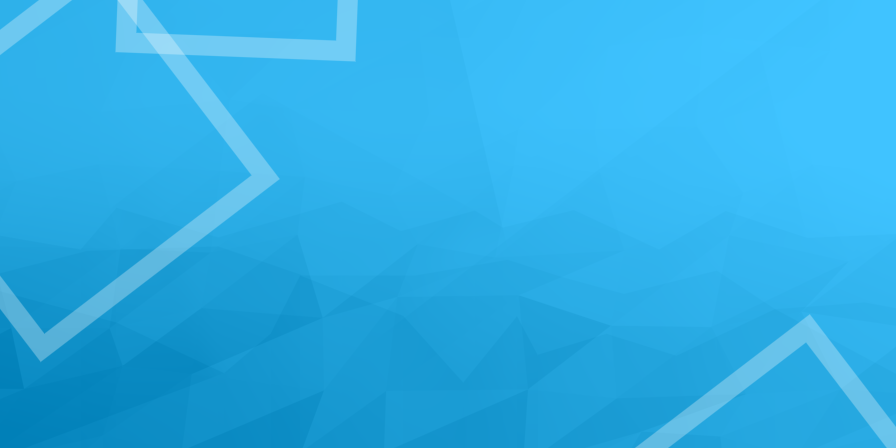
Reproduce this background procedurally as a Shadertoy shader.

```glsl
// Low-poly blue backdrop: a jittered triangle mesh shaded by a diagonal gradient,
// darkened under three jagged ridges and along broad creases,
// with translucent square outlines laid on top. Units: canvas height = 1.

const vec3 DEEP = vec3(0.00, 0.50, 0.72);
const vec3 MID = vec3(0.14, 0.65, 0.87);
const vec3 LIGHT = vec3(0.25, 0.765, 1.00);
const vec2 CELL = vec2(0.23, 0.15);     // mesh spacing
const float JITTER = 0.55;              // vertex scatter, in cells
const float FACET_LOW = 0.13;           // facet contrast near the bottom
const float FACET_HIGH = 0.018;         // facet contrast near the top
const float FRAME_WIDTH = 0.045;
const float FRAME_ALPHA = 0.30;
const float FRAME_TILT = 0.653;         // radians

// Ridge outlines, ordered from left to right
const int RIDGE_POINTS = 13;
const vec2 RIDGE_HIGH[13] = vec2[13](
    vec2(0.0, 0.474), vec2(0.18, 0.443), vec2(0.26, 0.536), vec2(0.487, 0.47),
    vec2(0.763, 0.55), vec2(0.895, 0.484), vec2(1.06, 0.53), vec2(1.122, 0.492),
    vec2(1.281, 0.531), vec2(1.471, 0.443), vec2(1.62, 0.529), vec2(1.802, 0.469),
    vec2(2.01, 0.478));
const vec2 RIDGE_MIDDLE[13] = vec2[13](
    vec2(0.0, 0.39), vec2(0.195, 0.44), vec2(0.487, 0.45), vec2(0.677, 0.385),
    vec2(0.927, 0.385), vec2(1.133, 0.42), vec2(1.26, 0.38), vec2(1.393, 0.344),
    vec2(1.6, 0.396), vec2(1.73, 0.31), vec2(1.84, 0.318), vec2(1.93, 0.325),
    vec2(2.01, 0.31));
const vec2 RIDGE_LOW[13] = vec2[13](
    vec2(0.0, 0.35), vec2(0.26, 0.28), vec2(0.5, 0.167), vec2(0.604, 0.255),
    vec2(0.67, 0.385), vec2(0.9, 0.295), vec2(1.034, 0.146), vec2(1.154, 0.294),
    vec2(1.2, 0.208), vec2(1.354, 0.255), vec2(1.51, 0.206), vec2(1.73, 0.31),
    vec2(2.01, 0.16));

vec2 hash2(vec2 cell) {
    vec3 q = fract(cell.xyx * vec3(0.1031, 0.1030, 0.0973));
    q += dot(q, q.yzx + 33.33);
    return fract((q.xx + q.yz) * q.zy);
}

float cross2(vec2 a, vec2 b) { return a.x * b.y - a.y * b.x; }

// Signed distance to a line, positive on the left of a to b
float lineSide(vec2 p, vec2 a, vec2 b) { return cross2(normalize(b - a), p - a); }

float baseTone(vec2 p) {
    float rise = 0.06 + 0.63 * smoothstep(-0.1, 0.8, p.y);
    return rise + mix(0.27, 0.17, p.y) * p.x;
}

vec2 meshVertex(vec2 cell) {
    return (cell + JITTER * (hash2(cell) - 0.5)) * CELL;
}

// Tone in x and coverage in y of one counter-clockwise facet
vec2 facet(vec2 p, vec2 a, vec2 b, vec2 c, float seed, float aa) {
    float inside = min(lineSide(p, a, b), min(lineSide(p, b, c), lineSide(p, c, a)));
    vec2 centre = (a + b + c) / 3.0;
    float contrast = mix(FACET_LOW, FACET_HIGH, smoothstep(0.3, 0.56, centre.y));
    float tone = mix(baseTone(p), baseTone(centre), 0.25) + contrast * (seed - 0.5);
    float cover = smoothstep(-aa, aa, inside);
    return vec2(tone * cover, cover);
}

float meshTone(vec2 p, float aa) {
    vec2 home = floor(p / CELL), sum = vec2(0.0);
    for (int j = -1; j <= 1; j++)
    for (int i = -1; i <= 1; i++) {
        vec2 cell = home + vec2(i, j);
        vec2 a = meshVertex(cell), b = meshVertex(cell + vec2(1, 0));
        vec2 c = meshVertex(cell + vec2(1, 1)), d = meshVertex(cell + vec2(0, 1));
        vec2 seed = hash2(cell + 71.0);
        sum += facet(p, a, b, c, seed.x, aa) + facet(p, a, c, d, seed.y, aa);
    }
    return sum.x / max(sum.y, 0.001);
}

// Shade below a ridge, fading with depth
float ridgeShade(vec2 p, vec2 ridge[13], float aa) {
    float depth = -1.0;
    for (int i = 0; i < RIDGE_POINTS - 1; i++)
        if (p.x >= ridge[i].x && p.x < ridge[i + 1].x)
            depth = -lineSide(p, ridge[i], ridge[i + 1]);
    return smoothstep(-aa, aa, depth) * exp(-5.0 * max(depth, 0.0));
}

// Shade on the left of a crease, fading away from it and at its ends
float crease(vec2 p, vec2 a, vec2 b, float aa) {
    float side = lineSide(p, a, b);
    float along = dot(p - a, b - a) / dot(b - a, b - a);
    float ends = smoothstep(-0.05, 0.1, along) * (1.0 - smoothstep(0.9, 1.05, along));
    return smoothstep(-aa, aa, side) * exp(-3.0 * max(side, 0.0)) * ends;
}

// Lays a translucent tilted outline over a colour
vec3 addFrame(vec3 colour, vec2 p, vec2 centre, vec2 halfSize, float tilt, float aa) {
    float c = cos(tilt), s = sin(tilt);
    vec2 q = abs(mat2(c, -s, s, c) * (p - centre)) - halfSize;
    float edge = max(q.x, q.y);
    float band = abs(edge + 0.5 * FRAME_WIDTH) - 0.5 * FRAME_WIDTH;
    return mix(colour, vec3(1.0), FRAME_ALPHA * (1.0 - smoothstep(-aa, aa, band)));
}

void mainImage(out vec4 fragColor, in vec2 fragCoord) {
    vec2 p = fragCoord / iResolution.y;
    float aa = 0.8 / iResolution.y;

    // Facets and ridges
    float tone = meshTone(p, aa);
    tone -= 0.06 * ridgeShade(p, RIDGE_HIGH, aa);
    tone -= 0.06 * ridgeShade(p, RIDGE_MIDDLE, aa);
    tone -= 0.07 * ridgeShade(p, RIDGE_LOW, aa);

    // Broad creases
    tone -= 0.07 * crease(p, vec2(1.127, 0.47), vec2(0.97, 1.15), aa);
    tone -= 0.04 * crease(p, vec2(1.95, 1.09), vec2(0.85, 0.25), aa);
    tone -= 0.02 * crease(p, vec2(1.802, 0.469), vec2(1.693, 0.901), aa);
    tone -= 0.03 * crease(p, vec2(1.06, 0.53), vec2(0.586, 0.792), aa);
    tone -= 0.03 * crease(p, vec2(0.586, 0.792), vec2(0.24, 0.53), aa);
    tone -= 0.07 * crease(p, vec2(-0.05, -0.04), vec2(0.5, 0.167), aa);

    tone = clamp(tone, 0.0, 1.0);
    vec3 colour = tone < 0.5 ? mix(DEEP, MID, 2.0 * tone) : mix(MID, LIGHT, 2.0 * tone - 1.0);

    // Square outlines: left, top and lower right
    colour = addFrame(colour, p, vec2(0.162, 0.652), vec2(0.336, 0.322), FRAME_TILT, aa);
    colour = addFrame(colour, p, vec2(0.536, 1.141), vec2(0.268), -0.039, aa);
    colour = addFrame(colour, p, vec2(1.746, -0.164), vec2(0.33), FRAME_TILT, aa);
    fragColor = vec4(colour, 1.0);
}
```
